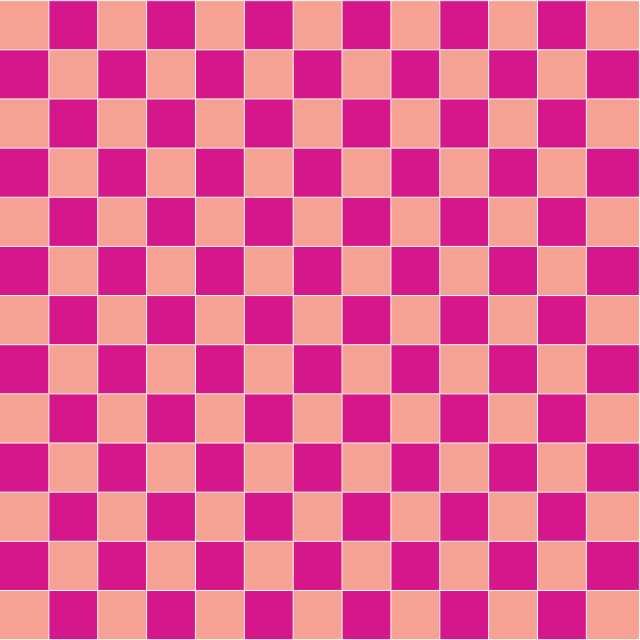
A WebGL 1 fragment shader for this pattern:

```glsl
precision highp float;

uniform vec2 u_resolution;

const vec3 MAGENTA = vec3(0.84, 0.09, 0.55);
const vec3 SALMON = vec3(0.96, 0.63, 0.58);
const vec3 GROUT = vec3(1.0, 0.97, 0.95);

const float TILES = 13.0;                      // tiles across and down
const vec2 TILE_SIZE = vec2(0.07635, 0.0768);  // the last column is wider
const vec2 GRID_START = vec2(0.0, 0.001);      // measured from the upper left
const float RIGHT_EDGE = 0.9991;               // centre of the closing line
const float LINE_WIDTH = 0.0016;

// Share of a pixel-wide box, centred at offset d, that a line covers
vec2 lineCoverage(vec2 d, vec2 pixel) {
  vec2 high = min(d + 0.5 * pixel, vec2(0.5 * LINE_WIDTH));
  vec2 low = max(d - 0.5 * pixel, vec2(-0.5 * LINE_WIDTH));
  return clamp((high - low) / pixel, 0.0, 1.0);
}

// Smoothed square wave: +1 on even tiles, -1 on odd tiles
vec2 alternate(vec2 p, vec2 pixel) {
  vec2 border = clamp(floor(p / TILE_SIZE + 0.5), 1.0, TILES - 1.0);
  vec2 parity = 1.0 - 2.0 * mod(border, 2.0);
  return parity * clamp(2.0 * (p - border * TILE_SIZE) / pixel, -1.0, 1.0);
}

void main() {
  vec2 pixel = 1.0 / u_resolution;
  vec2 uv = gl_FragCoord.xy * pixel;
  vec2 p = vec2(uv.x, 1.0 - uv.y) - GRID_START;

  // Checkerboard
  vec2 wave = alternate(p, pixel);
  vec3 color = mix(MAGENTA, SALMON, 0.5 + 0.5 * wave.x * wave.y);

  // Inner lines, plus the top and bottom borders
  vec2 nearest = clamp(floor(p / TILE_SIZE + 0.5),
                       vec2(1.0, 0.0), vec2(TILES - 1.0, TILES));
  vec2 grid = lineCoverage(p - nearest * TILE_SIZE, pixel);

  // Right border
  float rightLine = lineCoverage(vec2(uv.x - RIGHT_EDGE), pixel.xx).x;
  float grout = max(max(grid.x, grid.y), rightLine);

  gl_FragColor = vec4(mix(color, GROUT, grout), 1.0);
}
```
